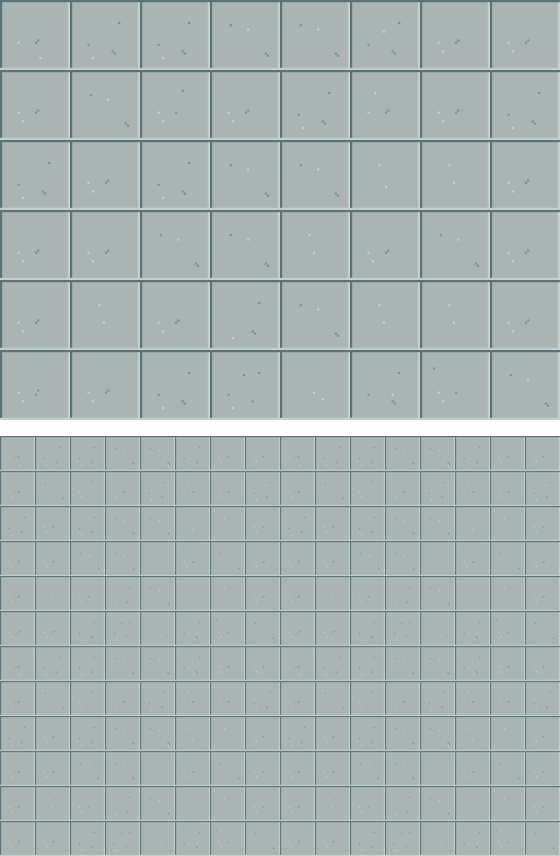
Top, the tile; bottom, the same tile 2 across and 2 down.
Give the GLSL for this texture, as a Shadertoy shader.

```glsl
const vec2 TILES = vec2(8.0, 6.0);
const float UNITS = 32.0; // grid units along one tile side

const vec3 FACE = vec3(0.66, 0.71, 0.70);
const vec3 HIGHLIGHT = vec3(0.77, 0.81, 0.80);
const vec3 GROUT = vec3(0.35, 0.45, 0.47);
const vec3 DARK_FLECK = vec3(0.49, 0.59, 0.57);

float hash(vec2 p) {
    return fract(sin(dot(p, vec2(12.99, 78.23))) * 43758.5);
}

vec2 pixelSize() {
    return TILES * UNITS / iResolution.xy;
}

// Coverage of a one-unit line at a given index, wrapping across tiles
float line(float x, float index, float pixel) {
    float d = abs(mod(x - index - 0.5 + UNITS * 0.5, UNITS) - UNITS * 0.5);
    return clamp((0.5 - d) / pixel + 0.5, 0.0, 1.0);
}

// Square fleck; a few of them wander elsewhere on their tile
float fleck(vec2 q, vec2 at, vec2 cell) {
    if (hash(cell * 3.0 + at) > 0.94)
        at = 5.0 + floor(22.0 * vec2(hash(cell + at.yx), hash(at - cell)));
    vec2 cover = clamp((0.5 - abs(q - at - 0.5)) / pixelSize() + 0.5, 0.0, 1.0);
    return cover.x * cover.y;
}

// Two flecks touching at a corner
float fleckPair(vec2 q, vec2 at, float slope, vec2 cell) {
    return max(fleck(q, at, cell), fleck(q, at + vec2(1.0, slope), cell));
}

// Dark (x) and light (y) fleck coverage, in one of four arrangements
vec2 flecks(vec2 q, vec2 cell) {
    float pick = hash(cell + 17.0);
    float dark = 0.0, light = 0.0;
    if (pick < 0.17) {
        dark = max(fleck(q, vec2(9, 11), cell), fleckPair(q, vec2(25, 24), 1.0, cell));
        light = fleck(q, vec2(17, 13), cell);
    } else if (pick < 0.49) {
        dark = max(fleck(q, vec2(22, 10), cell), fleck(q, vec2(8, 20), cell));
        dark = max(dark, fleckPair(q, vec2(19, 23), 1.0, cell));
        light = fleck(q, vec2(10, 26), cell);
    } else if (pick < 0.85) {
        dark = fleckPair(q, vec2(16, 19), -1.0, cell);
        light = max(fleck(q, vec2(8, 19), cell), fleck(q, vec2(10, 23), cell));
    } else {
        light = max(fleck(q, vec2(13, 11), cell), fleck(q, vec2(15, 19), cell));
    }
    return vec2(dark, light);
}

void mainImage(out vec4 fragColor, in vec2 fragCoord) {
    // Tile coordinates, measured from the top left
    vec2 uv = fragCoord / iResolution.xy;
    vec2 p = vec2(uv.x, 1.0 - uv.y) * TILES;
    vec2 cell = floor(p);
    vec2 q = fract(p) * UNITS;
    vec2 pixel = pixelSize();

    // Flecked face
    vec2 spots = flecks(q, cell);
    vec3 color = mix(FACE, DARK_FLECK, spots.x);
    color = mix(color, HIGHLIGHT, spots.y);

    // Side edges, then the continuous top and bottom edges
    color = mix(color, HIGHLIGHT, line(q.x, UNITS - 1.0, pixel.x));
    color = mix(color, GROUT, line(q.x, 0.0, pixel.x));
    color = mix(color, HIGHLIGHT, line(q.y, UNITS - 1.0, pixel.y));
    color = mix(color, GROUT, line(q.y, 0.0, pixel.y));

    fragColor = vec4(color, 1.0);
}
```
